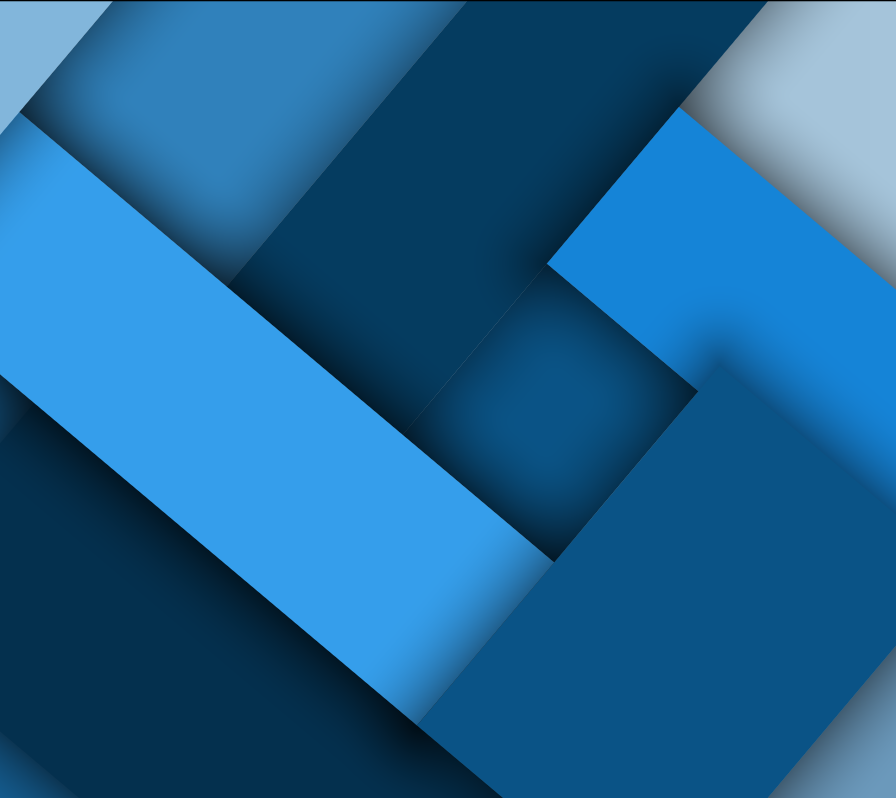
This background is drawn by a Shadertoy shader. Its source:

```glsl
// Overlapping diagonal paper panels in blues, each casting a soft shadow.

// Panel edges in the tilted frame, in canvas heights
const float TILT = 0.70;
const float FAR = 3.0;
const float U_CORNER = 0.109, U_NOTCH = 0.358, U_STRIPE = 0.4485;
const float U_BAR = 0.737, U_PANEL = 0.9853, U_END = 1.380;
const float V_LOW = -0.701, V_BOTTOM = -0.3587, V_BAND = -0.0917;
const float V_BAR = 0.1888, V_PANEL = 0.230, V_TOP = 0.4457;

const float SHADOW_WIDTH = 0.105;
const float TOP_LINE = 0.0016;

const vec3 MIST = vec3(0.647, 0.769, 0.855);
const vec3 SKY = vec3(0.510, 0.714, 0.859);
const vec3 SLATE = vec3(0.420, 0.600, 0.735);
const vec3 STEEL = vec3(0.188, 0.506, 0.733);
const vec3 AZURE = vec3(0.208, 0.620, 0.920);
const vec3 COBALT = vec3(0.084, 0.516, 0.842);
const vec3 OCEAN = vec3(0.039, 0.327, 0.525);
const vec3 LAGOON = vec3(0.085, 0.380, 0.590);
const vec3 NAVY = vec3(0.020, 0.235, 0.378);
const vec3 MIDNIGHT = vec3(0.016, 0.187, 0.305);

// Signed distance to the box between two corners
float boxDistance(vec2 p, vec2 low, vec2 high) {
    vec2 d = max(low - p, p - high);
    return length(max(d, 0.0)) + min(max(d.x, d.y), 0.0);
}

// Shade what lies below, then cover it with the panel
void addPanel(inout vec3 color, vec2 p, vec2 low, vec2 high, vec3 paint, float shadow) {
    float d = boxDistance(p, low, high);
    float falloff = 1.0 - clamp(d / SHADOW_WIDTH, 0.0, 1.0);
    color *= 1.0 - shadow * falloff * falloff;
    color = mix(color, paint, clamp(0.5 - d * iResolution.y, 0.0, 1.0));
}

void mainImage(out vec4 fragColor, in vec2 fragCoord) {
    // Tilted frame: u runs down to the right, v up to the right
    vec2 pos = fragCoord / iResolution.y;
    vec2 fromTop = vec2(pos.x, 1.0 - pos.y);
    float c = cos(TILT), s = sin(TILT);
    vec2 p = vec2(c * fromTop.x + s * fromTop.y, s * fromTop.x - c * fromTop.y);

    // Flat ground
    vec3 color = MIST;
    addPanel(color, p, vec2(U_BAR, V_BAND), vec2(U_PANEL, V_BAR), OCEAN, 0.0);
    addPanel(color, p, vec2(-FAR), vec2(FAR, V_BOTTOM), LAGOON, 0.0);
    addPanel(color, p, vec2(U_END, -FAR), vec2(FAR, V_BAR), SLATE, 0.0);
    addPanel(color, p, vec2(U_CORNER, V_BAND), vec2(U_STRIPE, FAR), STEEL, 0.0);

    // Raised panels, lowest first
    addPanel(color, p, vec2(U_STRIPE, V_BAND), vec2(U_BAR, FAR), NAVY, 0.32);
    addPanel(color, p, vec2(U_NOTCH, V_LOW), vec2(FAR, V_BOTTOM), MIDNIGHT, 0.45);
    addPanel(color, p, vec2(U_BAR, V_BAR), vec2(FAR, V_TOP), COBALT, 0.42);
    addPanel(color, p, vec2(-FAR, V_BOTTOM), vec2(U_PANEL, V_BAND), AZURE, 0.55);
    addPanel(color, p, vec2(U_PANEL, V_BOTTOM), vec2(U_END, V_PANEL), OCEAN, 0.40);
    addPanel(color, p, vec2(-FAR, V_BOTTOM), vec2(U_CORNER, FAR), SKY, 0.0);

    // Corner panel shades only the area to its right
    float beyond = p.x - U_CORNER;
    float edgeFade = 1.0 - clamp(beyond / SHADOW_WIDTH, 0.0, 1.0);
    float shaded = step(V_BOTTOM, p.y) * clamp(0.5 + beyond * iResolution.y, 0.0, 1.0);
    color *= 1.0 - 0.35 * edgeFade * edgeFade * shaded;

    // Thin dark line along the top
    color *= clamp((fromTop.y - TOP_LINE) * iResolution.y + 0.5, 0.0, 1.0);
    fragColor = vec4(color, 1.0);
}
```
